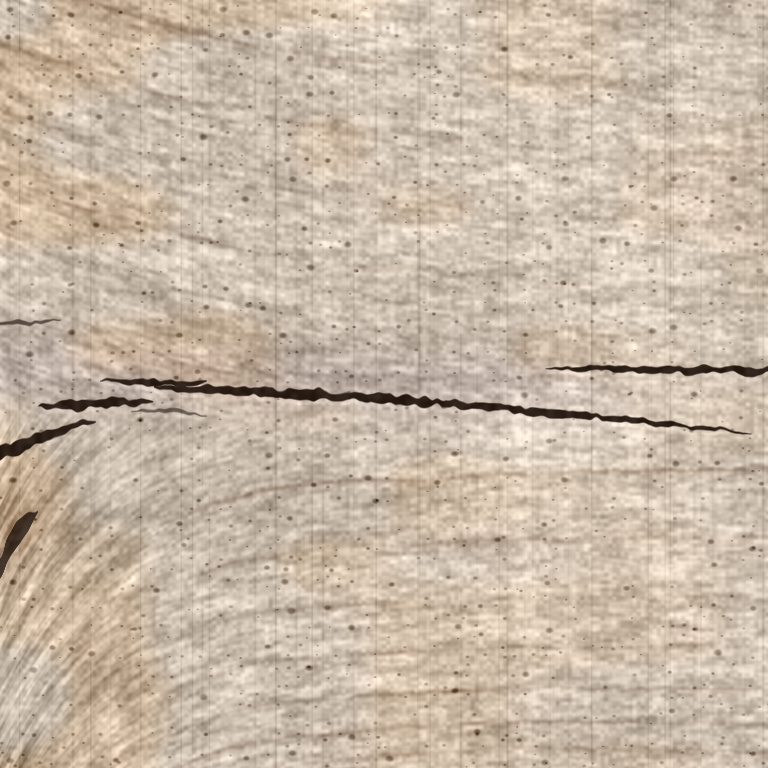
This texture is drawn by a Shadertoy shader. Its source:

```glsl
// Weathered pale wooden board with curved growth rings, saw marks, pores and dark cracks.

const vec3 WOOD = vec3(0.812, 0.760, 0.702);
const vec3 CRACK_BROWN = vec3(0.13, 0.08, 0.05);
const vec3 RING_SHADE = vec3(0.17, 0.19, 0.20);
const vec3 HONEY_TINT = vec3(0.01, -0.025, -0.07);
const vec3 MAUVE_TINT = vec3(-0.035, -0.04, -0.02);

float hash(vec2 p) {
    vec3 q = fract(p.xyx * 0.1031);
    q += dot(q, q.yzx + 33.33);
    return fract((q.x + q.y) * q.z);
}

float noise(vec2 p) {
    vec2 i = floor(p), f = fract(p);
    f = f * f * (3.0 - 2.0 * f);
    return mix(mix(hash(i), hash(i + vec2(1, 0)), f.x),
               mix(hash(i + vec2(0, 1)), hash(i + vec2(1, 1)), f.x), f.y);
}

// Noise centred on zero
float wave(vec2 p) { return noise(p) - 0.5; }

float blotches(vec2 p) {
    return wave(p) + 0.5 * wave(p * 2.1 + 7.0) + 0.25 * wave(p * 4.3 + 19.0);
}

// Fibres that run along a layer: x is position along it, y is depth across it
float fibres(vec2 layer) {
    return 0.17 * wave(layer * vec2(34, 125))
         + 0.12 * wave(layer * vec2(80, 210) + 40.0)
         + 0.07 * wave(layer * vec2(9, 55) + 80.0);
}

// Growth rings at start + step * i + curve * i * i
float rings(vec2 layer, float start, float stride, float curve, float seed) {
    float shade = 0.0;
    float depth = layer.y + 0.010 * wave(layer * vec2(9, 5) + seed)
                + 0.004 * wave(layer * vec2(60, 30) + seed);
    for (int i = 0; i < 7; i++) {
        float k = float(i);
        float d = depth - (start + stride * k + curve * k * k);
        float strength = mix(0.4, 1.0, hash(vec2(k, seed)));
        float patchy = 0.4 + 0.9 * noise(vec2(layer.x * 14.0, k * 5.0 + seed));
        float core = exp(-d * d / 0.000012);
        float halo = exp(-abs(d) / (d > 0.0 ? 0.007 : 0.016));
        shade += strength * patchy * (0.55 * core + 0.45 * halo);
    }
    return shade;
}

// Small dark pores, one at most per cell
float pores(vec2 p, float cells, float chance, float radius) {
    vec2 q = p * cells, id = floor(q);
    vec2 centre = 0.25 + 0.5 * vec2(hash(id + 3.0), hash(id + 17.0));
    float size = radius * cells * mix(0.5, 1.2, hash(id + 29.0));
    float d = length((fract(q) - centre) * vec2(0.85, 1.1));
    return step(hash(id), chance) * (1.0 - smoothstep(0.3 * size, 1.3 * size, d));
}

// Fine vertical saw lines
float sawMarks(vec2 p, float cells, float width) {
    float q = p.x * cells, id = floor(q);
    float centre = 0.2 + 0.6 * hash(vec2(id, 5.0));
    float strength = pow(hash(vec2(id, 11.0)), 2.0);
    float broken = 0.3 + noise(vec2(id * 3.0, p.y * 9.0));
    float d = (fract(q) - centre) / (width * cells);
    return strength * broken * exp(-d * d);
}

// Ragged crack from a to b; skew below 1 moves the widest part towards a
float crack(vec2 p, vec2 a, vec2 b, float bend, float width, float skew) {
    float h = clamp((p.x - a.x) / (b.x - a.x), 0.0, 1.0);
    float s = pow(h, skew);
    float taper = pow(4.0 * s * (1.0 - s), 0.65);
    float middle = mix(a.y, b.y, h) + 4.0 * bend * h * (1.0 - h)
                 + 0.005 * wave(vec2(p.x * 48.0, a.y * 90.0))
                 + 0.004 * wave(vec2(p.x * 130.0, a.y * 70.0));
    float ragged = 0.5 + noise(vec2(p.x * 85.0, p.y * 50.0 + a.x * 30.0));
    float d = abs(p.y - middle) - width * taper * ragged;
    return (1.0 - smoothstep(-0.0012, 0.0016, d)) * smoothstep(0.0, 0.05, taper);
}

float allCracks(vec2 p) {
    float c = crack(p, vec2(0.20, 0.496), vec2(0.98, 0.435), 0.008, 0.0058, 0.55);
    c = max(c, crack(p, vec2(0.71, 0.522), vec2(1.35, 0.511), 0.0, 0.0048, 0.9));
    c = max(c, crack(p, vec2(-0.13, 0.34), vec2(0.125, 0.452), 0.012, 0.0085, 1.0));
    c = max(c, crack(p, vec2(0.05, 0.472), vec2(0.20, 0.478), -0.001, 0.0055, 0.8));
    c = max(c, crack(p, vec2(0.13, 0.504), vec2(0.27, 0.503), -0.002, 0.0042, 1.0));
    c = max(c, 0.6 * crack(p, vec2(0.17, 0.466), vec2(0.27, 0.458), 0.002, 0.0022, 1.0));
    c = max(c, 0.7 * crack(p, vec2(-0.06, 0.576), vec2(0.08, 0.582), 0.001, 0.0025, 1.0));
    return max(c, 0.85 * crack(p, vec2(-0.03, 0.20), vec2(0.05, 0.335), 0.012, 0.014, 1.0));
}

void mainImage(out vec4 fragColor, in vec2 fragCoord) {
    vec2 p = fragCoord / iResolution.xy;

    // Layers bend down from the left above the crack, and up below it
    vec2 upper = vec2(p.x, p.y - 0.165 * exp(-2.4 * p.x));
    vec2 lower = vec2(p.x, p.y + 0.28 * exp(-7.0 * p.x));
    float above = smoothstep(0.43, 0.49, p.y + 0.02 * wave(p * 30.0));
    float rough = smoothstep(0.34, 0.05, p.x) * smoothstep(0.45, 0.30, p.y);

    // Light and dark variation
    float tone = mix(fibres(lower), fibres(upper), above);
    tone += 0.14 * wave(p * 190.0) + 0.08 * blotches(p * vec2(6, 9));
    tone += 0.05 * wave(vec2(p.x * 42.0, p.y * 2.0)) + 0.05 * wave(vec2(p.x * 150.0, p.y * 5.0));
    tone += 0.045 * (smoothstep(0.0, 0.8, p.x) - 0.6);
    tone += rough * (0.20 * blotches(lower * vec2(30, 45)) - 0.035);
    tone -= 0.10 * sawMarks(p, 34.0, 0.0016) + 0.07 * sawMarks(p + 0.37, 75.0, 0.0011);
    vec3 color = WOOD + tone;

    // Growth rings and broad tints
    float lowerRings = rings(lower, 0.385, -0.09, 0.005, 3.0) * smoothstep(0.06, 0.32, p.x);
    float upperRings = rings(upper, 0.51, 0.09, 0.0, 8.0) * mix(0.75, 0.5, p.x);
    color -= RING_SHADE * mix(lowerRings, upperRings, above);
    float band = exp(-pow((p.y - 0.525 + 0.04 * p.x) / 0.045, 2.0)) * smoothstep(0.95, 0.6, p.x);
    color += MAUVE_TINT * band;
    color += HONEY_TINT * smoothstep(0.45, 0.75, noise(p * vec2(7, 11) + 4.0)) * (1.0 - 0.7 * p.x);

    // Pores and the brown knot stain
    float spots = 0.30 * pores(p, 36.0, 0.16, 0.0042) + 0.22 * pores(p + 0.31, 78.0, 0.15, 0.0024);
    color -= spots * vec3(0.95, 1.0, 1.0);
    float stain = exp(-length((p - vec2(0.02, 0.30)) * vec2(1.2, 1.0)) / 0.035);
    color -= stain * vec3(0.30, 0.34, 0.36) * (0.4 + noise(lower * vec2(50, 90)));

    // Cracks with a pale chipped lower lip
    float lip = allCracks(p + vec2(0.0, 0.006)) * noise(p * 110.0);
    color += 0.10 * lip;
    color = mix(color, CRACK_BROWN + 0.08 * noise(p * 120.0), allCracks(p));

    fragColor = vec4(clamp(color, 0.0, 1.0), 1.0);
}
```
